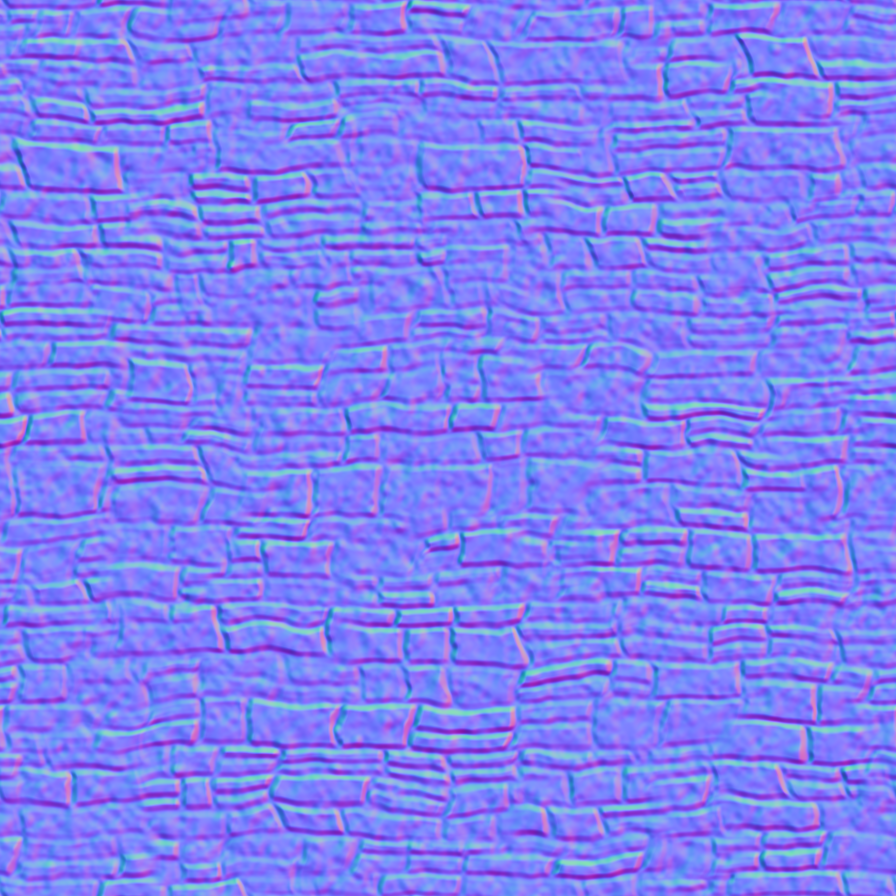
Write a Shadertoy shader that draws this texture map.

```glsl
#define ROWS 25.0          // stone courses over the canvas height
#define MIN_COLUMNS 9.0    // fewest stones in a course
#define EXTRA_COLUMNS 7.0  // random surplus of stones in a course
#define JITTER 0.62        // irregularity of the joints
#define SPLIT_CHANCE 0.5   // share of tall stones cut into two thin ones
#define BEVEL 0.0075       // width of a stone's sloping rim
#define STONE_RELIEF 0.0038
#define LUMP_RELIEF 0.0019
#define GRAIN_RELIEF 0.0011
#define SOFTNESS 0.003     // step of the slope measurement
#define TAU 6.2832

float hash(vec2 p) {
    vec3 q = fract(p.xyx * 0.1031);
    q += dot(q, q.yzx + 33.33);
    return fract((q.x + q.y) * q.z);
}

// Cellular noise: one soft bump or dent per cell, tiling over the canvas
float blobs(vec2 uv, float cells) {
    vec2 p = uv * cells, base = floor(p);
    float sum = 0.0;
    for (int j = -1; j <= 1; j++)
    for (int i = -1; i <= 1; i++) {
        vec2 cell = base + vec2(i, j);
        vec2 id = mod(cell, cells) + cells;
        vec2 d = p - cell - vec2(hash(id), hash(id + 17.3));
        float f = max(0.0, 1.0 - dot(d, d));
        sum += f * f * f * (2.0 * hash(id + 41.7) - 1.0);
    }
    return sum;
}

float joint(float i, float period, float seed) {
    return i + JITTER * hash(vec2(mod(i, period) + 3.0, seed));
}

// Lower and upper joint around t, and the index between them
vec3 span(float t, float period, float seed) {
    float i = floor(t);
    if (t < joint(i, period, seed)) i -= 1.0;
    return vec3(joint(i, period, seed), joint(i + 1.0, period, seed), i);
}

// Bevelled stones in courses; the height is zero in every joint
float stones(vec2 p, float seed) {
    vec3 row = span(p.y * ROWS, ROWS, seed);
    float rowId = mod(row.z, ROWS) + seed;
    vec2 yRange = row.xy / ROWS;

    float columns = MIN_COLUMNS + floor(EXTRA_COLUMNS * hash(vec2(rowId, 7.0)));
    float lean = 0.5 * (hash(vec2(rowId, 23.0)) - 0.5);
    float x = p.x + lean * (p.y - yRange.x);
    vec3 column = span(x * columns, columns, rowId + 60.0);
    vec2 xRange = column.xy / columns;
    vec2 id = vec2(mod(column.z, columns) + 5.0, rowId + 11.0);

    // Cut some tall stones lengthwise
    float tall = step(0.033, yRange.y - yRange.x);
    if (tall * SPLIT_CHANCE > hash(id + 31.0)) {
        float cut = mix(yRange.x, yRange.y, mix(0.38, 0.62, hash(id + 53.0)));
        if (p.y < cut) yRange.y = cut;
        else { yRange.x = cut; id += 71.0; }
    }

    vec2 inset = vec2(min(x - xRange.x, xRange.y - x),
                      min(p.y - yRange.x, yRange.y - p.y));
    vec2 rim = smoothstep(0.0, BEVEL, inset);
    return rim.x * rim.y * mix(0.25, 1.25, hash(id));
}

float height(vec2 uv) {
    float lump = blobs(uv, 56.0);
    float grain = blobs(uv, 104.0);
    float wobble = blobs(uv, 20.0);

    // Bend the courses and roughen the joints
    vec2 p = uv;
    p.y += 0.004 * sin(TAU * (2.0 * uv.x + uv.y))
         + 0.002 * sin(TAU * (5.0 * uv.x - 3.0 * uv.y) + 1.3)
         + 0.0045 * wobble + 0.0015 * lump;
    p.x += 0.003 * sin(TAU * (3.0 * uv.x + 11.0 * uv.y))
         - 0.005 * wobble + 0.0015 * grain;

    // Two layouts swap in patches, so courses break off
    float patches = smoothstep(-0.22, 0.22, blobs(uv, 7.0));
    float wall = mix(stones(p, 2.0), stones(p + vec2(0.0, 0.017), 140.0), patches);
    return STONE_RELIEF * wall + LUMP_RELIEF * lump + GRAIN_RELIEF * grain;
}

void mainImage(out vec4 fragColor, in vec2 fragCoord) {
    vec2 uv = fragCoord / iResolution.y;
    float here = height(uv);
    vec2 slope = vec2(height(uv + vec2(SOFTNESS, 0.0)),
                      height(uv + vec2(0.0, SOFTNESS))) - here;
    vec3 normal = normalize(vec3(-slope / SOFTNESS, 1.0));

    // Squared z deepens the blue on steep rims
    normal.z *= normal.z;
    fragColor = vec4(0.5 + 0.5 * normal, 1.0);
}
```
